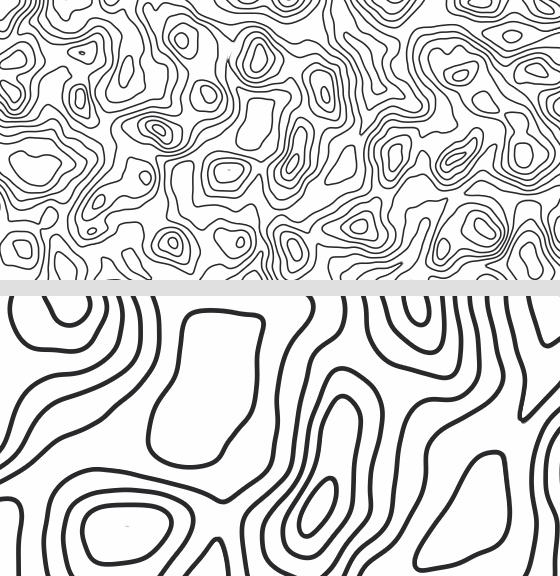
Top, the full canvas; bottom, a detail of the centre.
Give the GLSL for this pattern, as a WebGL 1 fragment shader.

```glsl
precision highp float;
// Topographic map: thin dark contour lines of a hilly height field on white.
// The relief is a smooth maximum of scattered cones of equal slope, so lines
// keep an even spacing; a noise warp makes them wander.
uniform vec2 u_resolution;

vec2 hash2(vec2 p) {
  vec3 q = fract(vec3(p.xyx) * vec3(0.1031, 0.1030, 0.0973));
  q += dot(q, q.yzx + 33.33);
  return fract((q.xx + q.yz) * q.zy);
}

// Smooth value noise with two independent channels, centred on zero
vec2 noise2(vec2 p) {
  vec2 i = floor(p), f = fract(p);
  f = f * f * f * (f * (f * 6.0 - 15.0) + 10.0);
  vec2 low = mix(hash2(i), hash2(i + vec2(1.0, 0.0)), f.x);
  vec2 high = mix(hash2(i + vec2(0.0, 1.0)), hash2(i + vec2(1.0, 1.0)), f.x);
  return mix(low, high, f.y) - 0.5;
}

// Height in contour steps
float relief(vec2 p) {
  p += 0.07 * noise2(p * 8.0 + 40.0) + 0.02 * noise2(p * 18.0 + 90.0);
  p = p / 0.23 + 20.0;
  vec2 cell = floor(p);
  float sum = 0.0;
  for (int y = -2; y <= 2; y++) {
    for (int x = -2; x <= 2; x++) {
      vec2 id = cell + vec2(float(x), float(y));
      vec2 shape = hash2(id + 71.0);
      vec2 d = p - id - 0.05 - 0.9 * hash2(id);

      // Cone with a rounded tip, stretched in a random direction
      float angle = 6.2832 * shape.x;
      vec2 axis = vec2(cos(angle), sin(angle));
      vec2 e = vec2(dot(d, axis) * 0.82, dot(d, vec2(-axis.y, axis.x)) * 1.2);
      float cone = 5.0 * shape.y - 10.4 * sqrt(dot(e, e) + 0.006);
      sum += exp(0.6 * cone);
    }
  }
  return log(sum) / 0.6;
}

void main() {
  vec2 p = gl_FragCoord.xy / u_resolution.y;

  // Height and slope by forward differences
  float h = relief(p), stepSize = 0.001;
  vec2 slope = vec2(relief(p + vec2(stepSize, 0.0)) - h,
                    relief(p + vec2(0.0, stepSize)) - h) / stepSize;

  // Distance to the nearest contour, drawn with a one-pixel soft edge
  float toLine = abs(fract(h) - 0.5) / max(length(slope), 1.0);
  float line = clamp((0.0028 - toLine) * u_resolution.y + 0.5, 0.0, 1.0);

  vec3 paper = vec3(0.995), ink = vec3(0.16, 0.16, 0.17);
  gl_FragColor = vec4(mix(paper, ink, line), 1.0);
}
```
